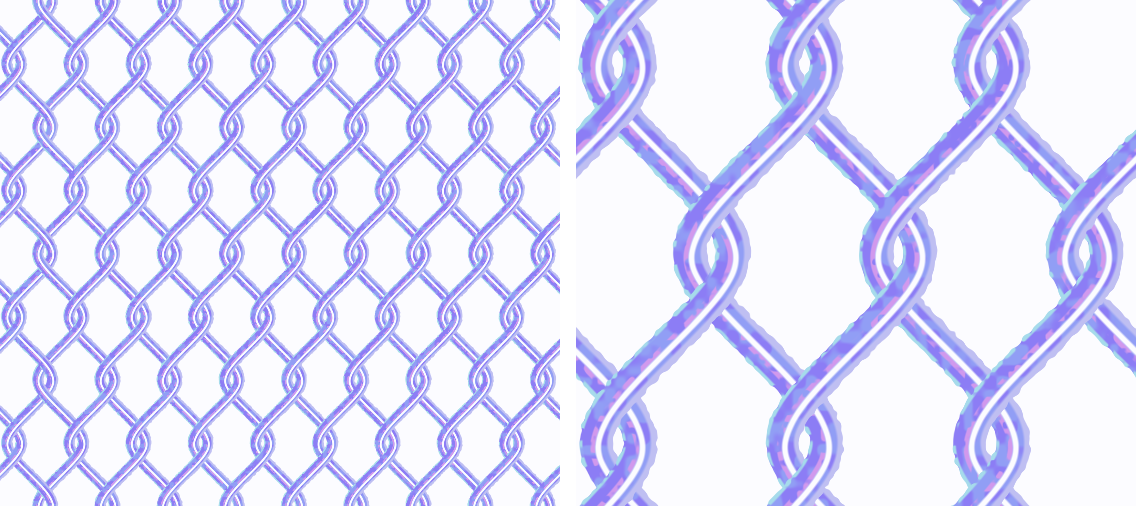
Left: the whole. Right: its middle third, enlarged.
This texture map is drawn by a Shadertoy shader. Its source:

```glsl
// Chain-link wire mesh, with violet, glossy strands woven on a white ground.
#define COLUMNS 9.0
#define ROWS 8.0
#define HALF_WIDTH 0.091
#define BULGE 0.117
#define BEND 0.75
#define STRIPE 0.17
#define GROUND vec3(0.99, 0.99, 1.0)
#define BLUE vec3(0.57, 0.62, 0.96)
#define PURPLE vec3(0.55, 0.49, 0.96)
#define LAVENDER vec3(0.75, 0.75, 0.95)
#define CYAN vec3(0.65, 0.86, 0.92)
#define PINK vec3(0.82, 0.60, 0.93)

const float PI = 3.14159;
const float FIRST_WIRE = 0.475;   // centre of wire 0, in columns
const float WIRE_STEP = 0.5;      // two wires per column

float hash(vec2 cell) {
    uvec2 v = uvec2(cell);
    uint h = (v.x * 73856093u) ^ (v.y * 19349663u);
    h = (h ^ (h >> 15)) * 83492791u;
    h = (h ^ (h >> 13)) * 668265263u;
    return float((h >> 8) & 65535u) / 65535.0;
}

// Value noise that wraps after a whole number of cells
float wrapNoise(vec2 uv, vec2 cells) {
    vec2 p = uv * cells;
    vec2 i = floor(p);
    vec2 f = p - i;
    f = f * f * (3.0 - 2.0 * f);
    vec2 a = mod(i, cells);
    vec2 b = mod(i + 1.0, cells);
    return mix(mix(hash(a), hash(vec2(b.x, a.y)), f.x),
               mix(hash(vec2(a.x, b.y)), hash(b), f.x), f.y);
}

// Rounded zigzag: x = offset from the wire's centre, y = its slope dx/dy
vec2 zigzag(float y, float side) {
    float reach = side * (0.25 + BULGE) / asin(BEND);
    float c = BEND * cos(PI * y);
    return reach * vec2(asin(c), -PI * BEND * sin(PI * y) / sqrt(1.0 - c * c));
}

// x = signed distance to the wire, y = slope at the nearest point
vec2 wireDistance(vec2 p, float side) {
    float t = p.y;
    for (int k = 0; k < 3; k++) {
        vec2 z = zigzag(t, side);
        t -= ((z.x - p.x) * z.y + t - p.y) / (1.0 + z.y * z.y);
    }
    vec2 z = zigzag(t, side);
    float d = length(p - vec2(z.x, t));
    return vec2(p.x < zigzag(p.y, side).x ? -d : d, z.y);
}

// Colour across a strand, u from -1 (left edge) to 1 (right edge)
vec3 strandColor(float u, float slope, float grain, float streak) {
    float rising = smoothstep(-0.5, 0.5, slope);
    float stripeAt = mix(0.04, 0.24, rising);
    vec3 col = mix(PURPLE, BLUE, smoothstep(0.35, 0.65, streak + 0.12 * u));
    col = mix(col, LAVENDER, smoothstep(0.55, 0.75, u));
    float glint = 1.0 - smoothstep(0.08, 0.2, abs(u - stripeAt + 0.33));
    col = mix(col, PINK, glint * smoothstep(0.3, 0.6, grain));
    float rim = 1.0 - smoothstep(-0.88, -0.74, u);
    col = mix(col, CYAN, rim * smoothstep(0.2, 0.5, grain));
    float gloss = 1.0 - smoothstep(STRIPE - 0.08, STRIPE + 0.08, abs(u - stripeAt));
    return mix(col, GROUND, gloss);
}

void mainImage(out vec4 fragColor, in vec2 fragCoord) {
    vec2 uv = fragCoord / iResolution.xy;
    vec2 p = uv * vec2(COLUMNS, ROWS);
    float pixel = ROWS / iResolution.y;

    // Wear: ragged edges and hatched tint
    float grain = wrapNoise(uv, vec2(270.0, 243.0));
    float streak = wrapNoise(uv, vec2(150.0, 135.0));
    float halfWidth = HALF_WIDTH + 0.016 * (grain - 0.5);

    // The two wires that can reach this point
    float first = floor((p.x - FIRST_WIRE) / WIRE_STEP);
    vec2 wires[2];
    for (int k = 0; k < 2; k++) {
        float index = first + float(k);
        float side = 1.0 - 2.0 * mod(index, 2.0);
        vec2 local = vec2(p.x - FIRST_WIRE - WIRE_STEP * index, p.y);
        wires[k] = wireDistance(local, side);
    }

    // Rising strands lie on top, except in one column of knots
    bool secondOnTop = wires[1].y > wires[0].y;
    if (mod(first, 2.0 * COLUMNS) < 0.5) secondOnTop = !secondOnTop;

    vec3 col = GROUND;
    for (int k = 0; k < 2; k++) {
        vec2 wire = (k == 1) == secondOnTop ? wires[1] : wires[0];
        float cover = 1.0 - smoothstep(-0.6 * pixel, 0.6 * pixel, abs(wire.x) - halfWidth);
        vec3 strand = strandColor(wire.x / HALF_WIDTH, wire.y, grain, streak);
        col = mix(col, strand, cover);
    }
    fragColor = vec4(col, 1.0);
}
```
